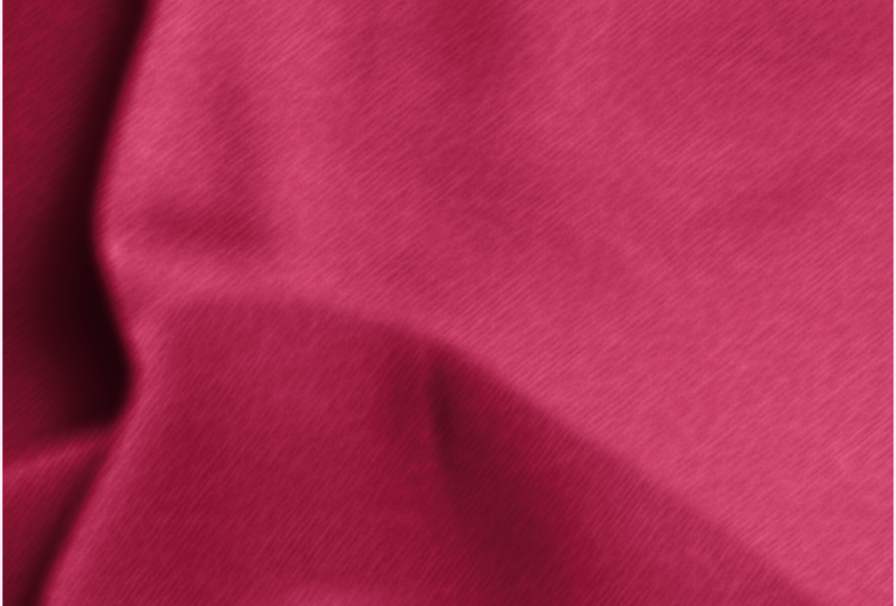
Reproduce this texture procedurally as a Shadertoy shader.

```glsl
// Draped crimson velvet: a lit upper cloth, a rolled ridge and a deep fold at the left.

const float TWILL_FREQ = 104.0;    // diagonal threads per canvas height
const float TWILL_DEPTH = 0.026;
const float STRAND_DEPTH = 0.10;   // short broken fibres along the twill
const float MOTTLE_DEPTH = 0.045;
const float GRAIN_DEPTH = 0.06;
const float BORDER = 0.0028;       // pale side margin, as a share of the width
const float FOLD_STEP = 0.125;     // spacing of the fold curve along y
const float RIDGE_STEP = 0.15;     // spacing of the ridge curve along x

const float FOLD_X[9] = float[9](0.062, 0.112, 0.172, 0.217, 0.184, 0.158, 0.178, 0.212, 0.250);
const float RIDGE_Y[11] = float[11](0.26, 0.40, 0.505, 0.515, 0.490, 0.430, 0.328, 0.232, 0.130, 0.012, -0.10);
const vec3 SHADES[7] = vec3[7](
    vec3(0.13, 0.01, 0.04), vec3(0.24, 0.03, 0.07), vec3(0.41, 0.06, 0.15),
    vec3(0.56, 0.08, 0.20), vec3(0.67, 0.15, 0.30), vec3(0.79, 0.25, 0.41),
    vec3(0.90, 0.38, 0.54));

float hash(vec2 p) {
    p = fract(p * vec2(0.1031, 0.1137));
    p += dot(p, p.yx + 33.33);
    return fract((p.x + p.y) * p.x * 17.0);
}

// Distance to the nearest scattered cell centre.
float cellular(vec2 p) {
    vec2 cell = floor(p), f = fract(p);
    float nearest = 2.0;
    for (int j = -1; j <= 1; j++)
    for (int i = -1; i <= 1; i++) {
        vec2 o = vec2(i, j);
        vec2 centre = o + vec2(hash(cell + o + 7.0), hash(cell + o + 61.0));
        nearest = min(nearest, length(centre - f));
    }
    return nearest;
}

float catmullRom(float a, float b, float c, float d, float t) {
    return b + 0.5 * t * (c - a + t * (2.0 * a - 5.0 * b + 4.0 * c - d + t * (3.0 * (b - c) + d - a)));
}

float foldX(float y) {
    float s = clamp(y / FOLD_STEP, 0.0, 7.999);
    int i = int(s);
    return catmullRom(FOLD_X[max(i - 1, 0)], FOLD_X[i], FOLD_X[i + 1], FOLD_X[min(i + 2, 8)], fract(s));
}

float ridgeY(float x) {
    float s = clamp(x / RIDGE_STEP, 0.0, 9.999);
    int i = int(s);
    return catmullRom(RIDGE_Y[max(i - 1, 0)], RIDGE_Y[i], RIDGE_Y[i + 1], RIDGE_Y[min(i + 2, 10)], fract(s));
}

// Soft tilted ellipse, 1 at its centre.
float blob(vec2 p, vec2 centre, vec2 radius, float angle) {
    float c = cos(angle), s = sin(angle);
    vec2 q = mat2(c, -s, s, c) * (p - centre) / radius;
    return exp(-dot(q, q));
}

float upperCloth(vec2 p, float inside) {
    float t = 0.985 + 0.03 * smoothstep(0.6, 0.2, p.y);
    t -= 0.25 * blob(p, vec2(0.32, 0.625), vec2(0.13, 0.045), -0.15);
    t -= 0.18 * blob(p, vec2(0.39, 0.75), vec2(0.05, 0.17), 0.1);
    t -= 0.25 * blob(p, vec2(0.77, 0.96), vec2(0.11, 0.15), 0.0);
    t -= 0.11 * blob(p, vec2(0.60, 0.95), vec2(0.05, 0.15), 0.0);
    t -= 0.15 * blob(p, vec2(0.80, 0.68), vec2(0.24, 0.12), -0.4);
    t -= 0.13 * blob(p, vec2(1.30, 0.94), vec2(0.32, 0.13), 0.1);
    t -= 0.10 * blob(p, vec2(1.30, 0.68), vec2(0.17, 0.05), 0.45);
    t -= 0.11 * blob(p, vec2(0.68, 0.54), vec2(0.12, 0.05), -0.3);
    t -= 0.24 * blob(p, vec2(0.20, 0.49), vec2(0.06, 0.05), -0.5);
    t += 0.06 * blob(p, vec2(0.50, 0.67), vec2(0.06, 0.25), 0.05);
    t += 0.05 * blob(p, vec2(0.94, 0.90), vec2(0.08, 0.22), 0.1);
    t += 0.05 * blob(p, vec2(1.06, 0.57), vec2(0.14, 0.025), -0.8);
    t += 0.04 * blob(p, vec2(1.36, 0.28), vec2(0.28, 0.22), -0.6);
    t += 0.12 * blob(p, vec2(0.185, 0.585), vec2(0.025, 0.03), 0.0);
    t += 0.05 * blob(p, vec2(0.30, 0.548), vec2(0.11, 0.018), -0.2);
    return t + 0.07 * exp(-pow((inside - 0.06) / 0.035, 2.0)) * smoothstep(0.55, 0.75, p.y);
}

float lowerCloth(vec2 p, float inside, float depth) {
    float t = 0.67 + 0.18 * exp(-depth / mix(0.06, 0.12, smoothstep(0.75, 1.0, p.x)));
    t += 0.20 * exp(-pow((inside - 0.03) / 0.045, 2.0));
    t += 0.10 * blob(p, vec2(0.46, 0.38), vec2(0.14, 0.10), -0.5);
    t += 0.20 * blob(p, vec2(0.55, 0.0), vec2(0.11, 0.035), 0.0);
    t += 0.10 * blob(p, vec2(1.15, 0.05), vec2(0.18, 0.09), -0.6);
    t -= 0.06 * blob(p, vec2(0.31, 0.20), vec2(0.08, 0.22), 0.0);
    t -= 0.17 * blob(p, vec2(0.67, 0.36), vec2(0.05, 0.12), 0.0);
    // Crease: abrupt on its left, fading to the right
    float side = p.x - 0.715 - 0.7 * pow(max(0.38 - p.y, 0.0), 2.0);
    float crease = smoothstep(-0.025, 0.02, side) * exp(-max(side, 0.0) / 0.075);
    t -= 0.32 * crease * blob(p, vec2(p.x, 0.33), vec2(1.0, 0.13), 0.0);
    return t - 0.22 * blob(p, vec2(0.84, 0.12), vec2(0.13, 0.22), 0.35);
}

float shadedCloth(vec2 p, float outside) {
    float wide = blob(p, vec2(p.x, 0.45), vec2(1.0, 0.17), 0.0);
    float back = 0.57 - 0.48 * exp(-pow(max(outside, 0.0) / mix(0.08, 0.15, wide), 2.0)) - 0.12 * wide;
    float drop = 0.225 + 0.36 * p.x - p.y;
    float front = 0.60 + 0.24 * exp(-abs(drop - 0.015) / 0.035) - 0.6 * max(drop, 0.0);
    front -= 0.45 * exp(-max(outside, 0.0) / 0.035);
    return mix(back, front, smoothstep(-0.04, 0.02, drop));
}

// Twill with broken fibres, running across the given direction.
float weave(vec2 p, vec2 dir, float wave) {
    vec2 q = vec2(dot(p, dir), dot(p, vec2(-dir.y, dir.x)));
    float strand = cellular(q * vec2(TWILL_FREQ, TWILL_FREQ * 0.28)) - 0.47;
    float thread = sin(6.28318 * TWILL_FREQ * q.x + 1.2 * wave + 3.0 * strand);
    return TWILL_DEPTH * thread * (0.7 + 0.5 * wave) + STRAND_DEPTH * strand;
}

void mainImage(out vec4 fragColor, in vec2 fragCoord) {
    vec2 p = fragCoord / iResolution.y;
    float across = fragCoord.x / iResolution.x;

    // Large folds
    float inside = p.x - foldX(p.y), depth = ridgeY(p.x) - p.y;
    float below = smoothstep(-0.025, 0.03, depth);
    float tone = mix(upperCloth(p, inside), lowerCloth(p, inside, max(depth, 0.0)), below);
    tone = mix(shadedCloth(p, -inside), tone, smoothstep(-0.025, 0.03, inside));

    // Brushed pile, twill and grain
    float wave = sin(17.0 * p.x + 3.0 * sin(9.0 * p.y)) * sin(23.0 * p.y - 8.0 * p.x);
    float mottle = cellular(p * vec2(19.0, 25.0) + wave) - 0.5;
    float cloth = mix(weave(p, vec2(0.62, -0.78), wave), weave(p, vec2(0.80, -0.60), wave), below);
    float grain = cellular(p * 150.0) - 0.47;
    float lit = smoothstep(0.05, 0.7, tone);
    tone += lit * (cloth + MOTTLE_DEPTH * mottle + GRAIN_DEPTH * grain + 0.012 * wave);

    // Shade ramp
    float level = clamp(tone * 5.0, 0.0, 5.999);
    int shade = int(level);
    vec3 color = mix(SHADES[shade], SHADES[shade + 1], fract(level));

    // Pale side margins
    float margin = min(across, 1.0 - across);
    color = mix(vec3(1.0, 0.93, 0.97), color, smoothstep(BORDER * 0.6, BORDER * 1.4, margin));
    fragColor = vec4(color, 1.0);
}
```
